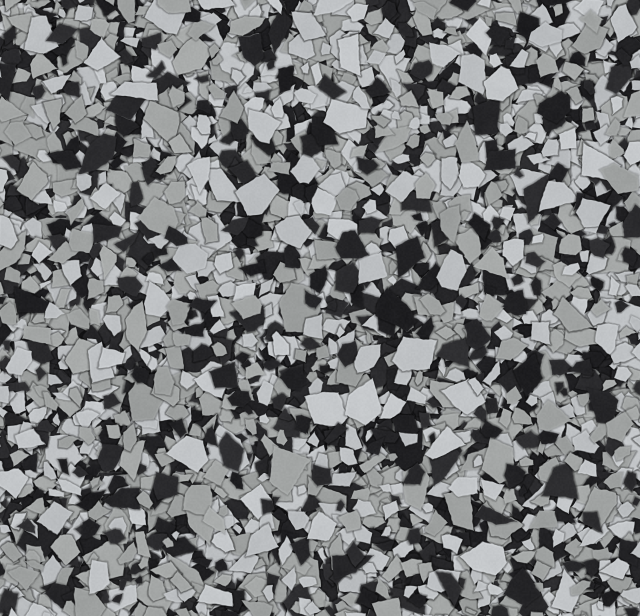
Give the GLSL for this texture, as a Shadertoy shader.

```glsl
// Decorative chip flooring: angular flakes in black, grey and pale grey.
// Layers of jittered cells each drop one random star polygon, painted bottom
// to top with a thin contact shadow, a pale cut rim and slightly ragged edges.

#define LAYERS 10
#define COARSE_CELLS 14.5
#define FINE_CELLS 30.0
#define DARK_BOTTOM 0.50
#define DARK_TOP 0.25
#define PALE_SHARE 0.50
#define SHADOW 0.50
#define SHADOW_WIDTH 0.0042
#define RAGGED 0.0022
#define SOFTNESS 0.0013
#define GRAIN 0.022

const float TAU = 6.2831853;
const vec3 BLACK = vec3(0.145, 0.145, 0.155);
const vec3 GREY = vec3(0.632, 0.643, 0.640);
const vec3 PALE = vec3(0.748, 0.760, 0.771);

vec3 hash3(vec3 p) {
    p = fract(p * vec3(0.1031, 0.1030, 0.0973));
    p += dot(p, p.yxz + 33.33);
    return fract((p.xxy + p.yxx) * p.zyx);
}

float noise(vec2 p) {
    vec2 i = floor(p), f = fract(p);
    f = f * f * (3.0 - 2.0 * f);
    float a = hash3(vec3(i, 91.0)).x;
    float b = hash3(vec3(i + vec2(1, 0), 91.0)).x;
    float c = hash3(vec3(i + vec2(0, 1), 91.0)).x;
    float d = hash3(vec3(i + vec2(1, 1), 91.0)).x;
    return mix(mix(a, b, f.x), mix(c, d, f.x), f.y) - 0.5;
}

mat2 rotation(float a) {
    float c = cos(a), s = sin(a);
    return mat2(c, -s, s, c);
}

// Corner k of a flake with n corners inside the unit circle
vec2 corner(float k, float n, float aspect, vec3 id) {
    vec3 h = hash3(id + vec3(17.3, 5.1, 20.0 + 3.7 * k));
    float a = TAU * (k + 0.7 * h.x) / n;
    return mix(0.48, 1.0, h.y) * vec2(cos(a), aspect * sin(a));
}

// Signed distance to the flake outline
float flake(vec2 p, float n, float aspect, vec3 id) {
    vec2 a = corner(n - 1.0, n, aspect, id);
    float nearest = 1e3, side = 1.0;
    for (float k = 0.0; k < n; k++) {
        vec2 b = corner(k, n, aspect, id);
        vec2 e = a - b, w = p - b;
        vec2 r = w - e * clamp(dot(w, e) / dot(e, e), 0.0, 1.0);
        nearest = min(nearest, dot(r, r));
        bvec3 c = bvec3(p.y >= b.y, p.y < a.y, e.x * w.y > e.y * w.x);
        if (all(c) || !any(c)) side = -side;
        a = b;
    }
    return side * sqrt(nearest);
}

vec3 flakeColor(vec3 pick, float darkShare) {
    float shade = pick.z - 0.5;
    if (pick.x < darkShare) return BLACK + 0.075 * shade;
    return (pick.y < PALE_SHARE ? PALE : GREY) + 0.06 * shade;
}

void mainImage(out vec4 fragColor, in vec2 fragCoord) {
    vec2 uv = fragCoord / iResolution.x;
    float soft = max(SOFTNESS, 0.7 / iResolution.x);

    // Ragged cut edges
    vec2 p = uv + RAGGED * vec2(noise(uv * 95.0), noise(uv * 95.0 + 40.0));
    p += 0.5 * RAGGED * vec2(noise(uv * 230.0 + 9.0), noise(uv * 230.0 + 70.0));

    vec3 col = BLACK;
    for (int i = 0; i < LAYERS; i++) {
        float layer = float(i), height = layer / float(LAYERS - 1);
        bool fine = i % 3 == 2;
        float cells = fine ? FINE_CELLS : COARSE_CELLS + 4.0 * height;
        vec2 g = rotation(1.3 * layer + 0.4) * p * cells + 100.0;
        vec2 home = floor(g);
        float darkShare = mix(DARK_BOTTOM, DARK_TOP, height);

        for (int y = -1; y <= 1; y++)
        for (int x = -1; x <= 1; x++) {
            vec2 cell = home + vec2(x, y);
            vec3 id = vec3(cell, layer * 7.0 + 1.0);
            vec3 place = hash3(id);
            vec3 form = hash3(id + vec3(51.0, 23.0, 2.0));
            float radius = mix(0.36, 0.9, place.z);
            vec2 q = g - cell - place.xy;
            if (length(q) > radius + SHADOW_WIDTH * cells) continue;

            // Outline in canvas units
            float n = 4.0 + floor(form.x * 3.0);
            q = rotation(form.y * TAU) * q / radius;
            float d = flake(q, n, mix(0.55, 1.0, form.z), id) * radius / cells;

            // Contact shadow, then the flake with its pale rim
            vec3 pick = hash3(id + vec3(11.0, 77.0, 4.0));
            float lift = mix(0.3, 1.0, form.y);
            col *= 1.0 - SHADOW * lift * (1.0 - smoothstep(0.0, SHADOW_WIDTH, d));
            vec3 paint = flakeColor(pick, darkShare);
            paint += 0.04 * paint * smoothstep(-0.004, -0.001, d);
            col = mix(col, paint, 1.0 - smoothstep(-soft, soft, d));
        }
    }

    // Fine surface grain and faint mottling
    col += GRAIN * noise(uv * 420.0) + 0.015 * noise(uv * 60.0);
    fragColor = vec4(clamp(col, 0.0, 1.0), 1.0);
}
```
